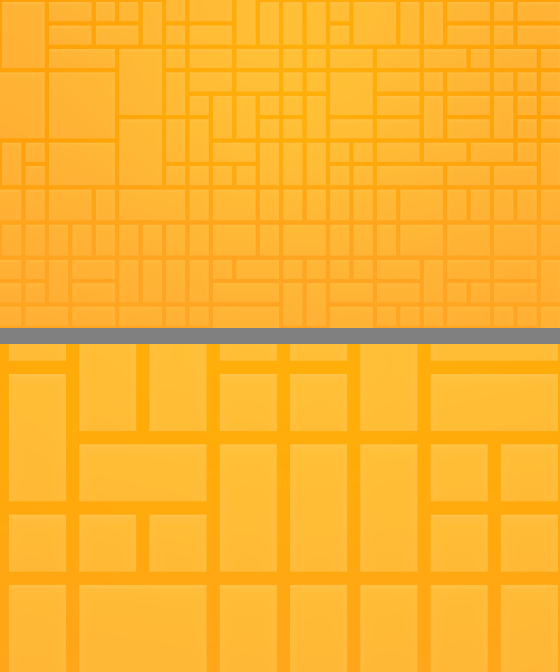
Top, the full canvas; bottom, a detail of the centre.
Write a Shadertoy shader that draws this pattern.

```glsl
// Amber wall of interlocking bevelled rectangles with a soft warm glow.
#define ROWS 14.0          // grid units over the canvas height
#define BLOCK 3.0          // mean size of an undivided block
#define GAP 0.19           // joint width in grid units
#define BEVEL 0.06         // width of the lit rim
#define SPLIT_LARGE 0.78   // chance to divide a block of more than two units
#define SPLIT_SMALL 0.22   // chance to divide a block of two units
#define BAND_START 3.0     // first of two taller courses
#define GLOW_CENTER vec2(0.88, 0.76)
#define GLOW_FALLOFF 3.2
#define SEED 7.3

const vec3 FACE_EDGE = vec3(1.00, 0.690, 0.205);
const vec3 FACE_GLOW = vec3(1.00, 0.752, 0.210);
const vec3 JOINT_EDGE = vec3(1.00, 0.625, 0.040);
const vec3 JOINT_GLOW = vec3(1.00, 0.685, 0.040);
const vec3 JOINT_LOW = vec3(1.00, 0.648, 0.130);
const vec3 RIM = vec3(1.00, 0.775, 0.330);

float hash(vec2 p) {
    vec3 q = fract(vec3(p.xyx + SEED) * vec3(0.1031, 0.1030, 0.0973));
    q += dot(q, q.yzx + 33.33);
    return fract((q.x + q.y) * q.z);
}

// The two taller courses occupy three units of height.
float heightToRow(float y) { return y - clamp(y - BAND_START, 0.0, 3.0) / 3.0; }
float rowToHeight(float r) { return r + 0.5 * clamp(r - BAND_START, 0.0, 2.0); }

bool isEven(vec2 c) { return mod(c.x + c.y, 2.0) < 0.5; }

// Whole-unit position of the divider inside a cell.
float divider(vec2 c, float start) {
    return start * BLOCK + floor(hash(c) * BLOCK);
}

// Pinwheel tiling: even cells hold a horizontal divider, odd ones a vertical.
vec4 findBlock(vec2 p) {
    vec2 c = floor(p / BLOCK), side;
    if (isEven(c)) {
        side.y = step(divider(c, c.y), p.y);
        side.x = step(divider(c + vec2(0, 2.0 * side.y - 1.0), c.x), p.x);
    } else {
        side.x = step(divider(c, c.x), p.x);
        side.y = step(divider(c + vec2(2.0 * side.x - 1.0, 0), c.y), p.y);
    }
    vec2 v = c + side, w = v - 1.0;
    vec2 upLeft = vec2(w.x, v.y), lowRight = vec2(v.x, w.y);
    return isEven(v)
        ? vec4(divider(upLeft, w.x), divider(w, w.y),
               divider(lowRight, v.x), divider(v, v.y))
        : vec4(divider(w, w.x), divider(lowRight, w.y),
               divider(v, v.x), divider(upLeft, v.y));
}

// Divide a block at whole units, keeping the part that contains p.
vec4 subdivide(vec4 r, vec2 p) {
    for (int i = 0; i < 6; i++) {
        vec2 size = r.zw - r.xy;
        vec2 key = r.xy * 1.7 + r.zw * 3.1 + float(i) * 5.3;
        float area = size.x * size.y, longest = max(size.x, size.y);
        float chance = longest > 3.5 ? 1.0 : area > 2.5 ? SPLIT_LARGE
                     : area > 1.5 ? SPLIT_SMALL : 0.0;
        if (hash(key) >= chance) break;
        bool alongX = size.x == size.y ? hash(key + 11.0) < 0.5 : size.x > size.y;
        float cut = 1.0 + floor(hash(key + 23.0) * (longest - 1.0));
        if (alongX) {
            cut += r.x;
            if (p.x < cut) r.z = cut; else r.x = cut;
        } else {
            cut += r.y;
            if (p.y < cut) r.w = cut; else r.y = cut;
        }
    }
    return r;
}

void mainImage(out vec4 fragColor, in vec2 fragCoord) {
    vec2 uv = fragCoord / iResolution.y;
    vec2 p = uv * ROWS;
    vec2 g = vec2(p.x, heightToRow(p.y));

    // Tile bounds, clipped by the continuous courses
    vec4 tile = findBlock(g);
    float row = floor(g.y), bandEnd = BAND_START + 2.0;
    float low = row < BAND_START ? -9.0 : min(row, bandEnd);
    float high = row < BAND_START ? BAND_START : row < bandEnd ? row + 1.0 : 99.0;
    tile.y = max(tile.y, low);
    tile.w = min(tile.w, high);
    tile = subdivide(tile, g);
    tile.y = rowToHeight(tile.y);
    tile.w = rowToHeight(tile.w);

    // Distances inward from the tile rim
    vec2 fromLow = p - tile.xy - 0.5 * GAP;
    vec2 fromHigh = tile.zw - p - 0.5 * GAP;
    vec2 inset = min(fromLow, fromHigh);
    float pixel = ROWS / iResolution.y;
    float face = smoothstep(-0.6 * pixel, 0.6 * pixel, min(inset.x, inset.y));

    // Warm light, fading joints below
    vec2 d = uv - GLOW_CENTER;
    float glow = exp(-GLOW_FALLOFF * dot(d, d));
    float fade = 1.0 - smoothstep(0.18, 0.60, uv.y);
    vec3 joint = mix(mix(JOINT_EDGE, JOINT_GLOW, glow), JOINT_LOW, fade);
    vec3 surface = mix(FACE_EDGE, FACE_GLOW, glow);

    // Gentle slope of light and a brighter upper rim
    vec2 t = (p - tile.xy) / (tile.zw - tile.xy);
    surface.g += 0.012 * (t.y - 0.5);
    float top = 0.75 * exp(-max(fromHigh.y, 0.0) / BEVEL);
    float sides = 0.38 * exp(-max(inset.x, 0.0) / BEVEL);
    surface = mix(surface, RIM, max(top, sides) * (1.0 - 0.35 * fade));

    fragColor = vec4(mix(joint, surface, face), 1.0);
}
```
